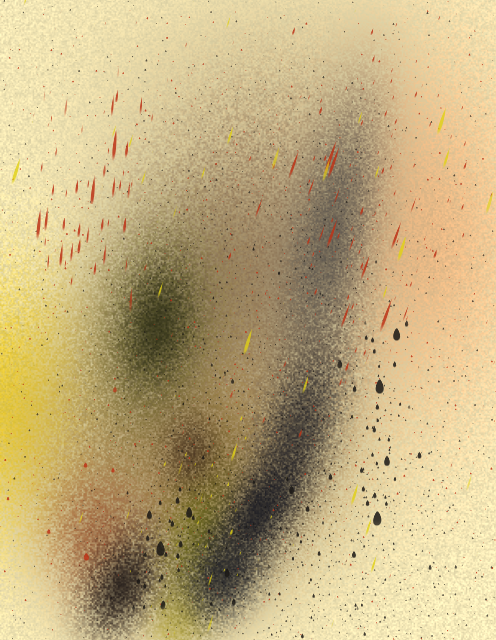
Give the GLSL for this background, as a WebGL 1 fragment shader.

```glsl
precision highp float;
// Airbrushed abstract: soft grainy clouds of paint on a cream ground, with
// spattered drops and slanted streaks. Clouds are sheared gaussians whose edges
// break into grain; spatter is a jittered grid thinned by density fields.

uniform vec2 u_resolution;

float hash(vec2 p) {
  vec3 q = fract(vec3(p.xyx) * vec3(0.1031, 0.1030, 0.0973));
  q += dot(q, q.yzx + 33.33);
  return fract((q.x + q.y) * q.z);
}

float noise(vec2 p) {
  vec2 i = floor(p), f = fract(p);
  f = f * f * (3.0 - 2.0 * f);
  return mix(mix(hash(i), hash(i + vec2(1, 0)), f.x),
             mix(hash(i + vec2(0, 1)), hash(i + 1.0), f.x), f.y);
}

// Gaussian cloud; lean shears its top to the right.
float cloud(vec2 p, vec2 center, vec2 radius, float lean) {
  vec2 d = p - center;
  d.x -= lean * d.y;
  d /= radius;
  return exp(-dot(d, d));
}

// Blend paint so that half-covered areas look stippled.
vec3 spray(vec3 base, vec3 paint, float amount, float grain) {
  return mix(base, paint, clamp(amount + grain * amount * (1.0 - amount), 0.0, 1.0));
}

// One tapered drop per grid cell, kept where density beats a random value.
float drops(vec2 p, float lean, vec2 cell, vec2 size, float density, float seed) {
  vec2 q = vec2(p.x - lean * p.y, p.y) / cell + 40.0;
  vec2 id = floor(q) + seed * 17.0;
  float keep = smoothstep(0.0, 0.1, density - hash(id + 5.3));
  float scale = hash(id + 91.7);
  vec2 s = size * mix(0.35, 1.0, scale * scale) * max(keep, 0.01);
  vec2 jitter = vec2(hash(id + 31.1), hash(id + 67.9));
  vec2 d = (fract(q) - mix(s / cell, 1.0 - s / cell, jitter)) * cell / s;
  d.x /= 0.8 - 0.3 * clamp(d.y, -1.0, 1.0);
  return keep * clamp((1.0 - length(d)) * s.x * u_resolution.y + 0.5, 0.0, 1.0);
}

void main() {
  vec2 p = gl_FragCoord.xy / u_resolution.y;
  p.x += (0.773 - u_resolution.x / u_resolution.y) * 0.5;
  float grain = (noise(p * 430.0) - 0.5) * 2.6;
  float grain2 = (noise(p * 390.0 + 71.0) - 0.5) * 2.6;

  // Warm ground
  vec3 col = vec3(0.97, 0.925, 0.73);
  col = spray(col, vec3(0.86, 0.79, 0.59), 0.45 * cloud(p, vec2(0.36, 0.88), vec2(0.34, 0.2), 0.0), grain);
  col = spray(col, vec3(0.92, 0.80, 0.16), 0.85 * cloud(p, vec2(0.0, 0.37), vec2(0.13, 0.19), 0.0), grain2);
  col = spray(col, vec3(0.94, 0.73, 0.52), 0.88 * cloud(p, vec2(0.68, 0.63), vec2(0.15, 0.28), 0.0), grain);

  // Brown haze
  col = spray(col, vec3(0.56, 0.46, 0.34), 0.86 * cloud(p, vec2(0.37, 0.57), vec2(0.20, 0.29), 0.2), grain2);
  col = spray(col, vec3(0.62, 0.49, 0.29), 0.8 * cloud(p, vec2(0.31, 0.27), vec2(0.22, 0.2), 0.1), grain);
  col = spray(col, vec3(0.58, 0.33, 0.20), 0.6 * cloud(p, vec2(0.15, 0.16), vec2(0.07, 0.1), 0.0), grain2);

  // Olive and green clouds
  col = spray(col, vec3(0.42, 0.40, 0.18), 0.6 * cloud(p, vec2(0.24, 0.48), vec2(0.1, 0.17), 0.1), grain);
  col = spray(col, vec3(0.20, 0.20, 0.10), 0.85 * cloud(p, vec2(0.245, 0.49), vec2(0.052, 0.09), 0.1), grain2);
  col = spray(col, vec3(0.42, 0.42, 0.08), 0.65 * cloud(p, vec2(0.31, 0.17), vec2(0.05, 0.12), 0.2), grain);
  col = spray(col, vec3(0.74, 0.68, 0.22), 0.6 * cloud(p, vec2(0.28, 0.03), vec2(0.04, 0.05), 0.0), grain2);

  // Dark diagonal and lower shadows
  col = spray(col, vec3(0.34, 0.32, 0.29), 0.75 * cloud(p, vec2(0.515, 0.63), vec2(0.06, 0.2), 0.2), grain);
  col = spray(col, vec3(0.19, 0.18, 0.18), 0.75 * cloud(p, vec2(0.465, 0.33), vec2(0.055, 0.12), 0.3), grain2);
  col = spray(col, vec3(0.12, 0.12, 0.14), 0.9 * cloud(p, vec2(0.405, 0.2), vec2(0.055, 0.085), 0.5), grain);
  col = spray(col, vec3(0.15, 0.15, 0.16), 0.85 * cloud(p, vec2(0.35, 0.1), vec2(0.055, 0.07), 0.3), grain2);
  col = spray(col, vec3(0.27, 0.19, 0.13), 0.6 * cloud(p, vec2(0.3, 0.29), vec2(0.045, 0.06), 0.0), grain);
  col = spray(col, vec3(0.17, 0.14, 0.12), 0.9 * cloud(p, vec2(0.19, 0.085), vec2(0.05, 0.075), 0.3), grain2);
  col *= 1.0 + 0.06 * grain + 0.04 * grain2;

  // Black spatter: two main clusters, sparse elsewhere
  float rightCluster = cloud(p, vec2(0.59, 0.35), vec2(0.05, 0.13), 0.0);
  float leftCluster = cloud(p, vec2(0.25, 0.14), vec2(0.055, 0.1), 0.2);
  float lowField = cloud(p, vec2(0.48, 0.12), vec2(0.25, 0.22), 0.0);
  float center = cloud(p, vec2(0.4, 0.5), vec2(0.25, 0.35), 0.0);
  float black = drops(p, 0.0, vec2(0.034, 0.042), vec2(0.008, 0.012), 0.55 * rightCluster + 0.75 * leftCluster + 0.16 * lowField, 1.0);
  black = max(black, drops(p, 0.0, vec2(0.017, 0.02), vec2(0.0036, 0.005), 0.5 * rightCluster + 0.5 * leftCluster + 0.18 * lowField + 0.1 * center, 2.0));
  black = max(black, 0.8 * drops(p, 0.0, vec2(0.0085), vec2(0.0017), 0.1 + 0.25 * center + 0.35 * lowField, 3.0));
  col = mix(col, vec3(0.10, 0.09, 0.08), 0.85 * black);

  // Red streaks and specks
  float leftReds = cloud(p, vec2(0.155, 0.71), vec2(0.085, 0.17), 0.15);
  float rightReds = cloud(p, vec2(0.54, 0.67), vec2(0.17, 0.27), 0.2);
  float red = drops(p, 0.1, vec2(0.022, 0.062), vec2(0.0042, 0.028), 0.65 * leftReds, 4.0);
  red = max(red, drops(p, 0.12, vec2(0.014, 0.03), vec2(0.0025, 0.011), 0.45 * leftReds, 5.0));
  red = max(red, drops(p, 0.35, vec2(0.032, 0.06), vec2(0.0032, 0.024), 0.3 * rightReds, 6.0));
  red = max(red, drops(p, 0.3, vec2(0.016, 0.022), vec2(0.0022, 0.006), 0.06 + 0.22 * rightReds, 7.0));
  red = max(red, drops(p, 0.0, vec2(0.05), vec2(0.006, 0.007), 0.45 * cloud(p, vec2(0.11, 0.23), vec2(0.13, 0.2), 0.0), 8.0));
  red = max(red, drops(p, 0.0, vec2(0.011), vec2(0.0017), 0.14 + 0.15 * center, 9.0));
  col = mix(col, vec3(0.74, 0.20, 0.09), 0.85 * red);

  // Yellow flecks
  float greenArea = cloud(p, vec2(0.33, 0.2), vec2(0.09, 0.13), 0.2);
  float yellow = drops(p, 0.3, vec2(0.045, 0.07), vec2(0.0036, 0.02), 0.14 + 0.15 * cloud(p, vec2(0.31, 0.75), vec2(0.08, 0.16), 0.2), 10.0);
  yellow = max(yellow, drops(p, 0.3, vec2(0.015, 0.02), vec2(0.0022, 0.0045), 0.05 + 0.3 * greenArea, 11.0));
  col = mix(col, vec3(0.88, 0.82, 0.08), 0.8 * yellow);

  gl_FragColor = vec4(col, 1.0);
}
```
